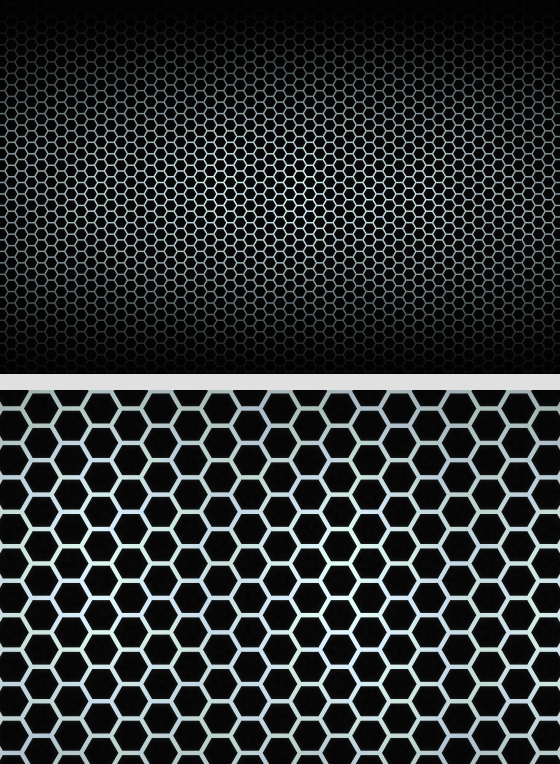
Top, the full canvas; bottom, a detail of the centre.
A Shadertoy shader for this pattern:

```glsl
// Glowing steel honeycomb mesh on black, lit from the middle and fading to the rim.

vec2 randomGradient(vec2 cell) {
    float angle = 6.2832 * fract(sin(dot(cell, vec2(127.1, 311.7))) * 4375.85);
    return vec2(cos(angle), sin(angle));
}

float gradientNoise(vec2 p) {
    vec2 i = floor(p), f = p - i;
    vec2 u = f * f * f * (f * (f * 6.0 - 15.0) + 10.0);
    vec2 e = vec2(1.0, 0.0);
    float low  = mix(dot(randomGradient(i), f),
                     dot(randomGradient(i + e.xy), f - e.xy), u.x);
    float high = mix(dot(randomGradient(i + e.yx), f - e.yx),
                     dot(randomGradient(i + e.xx), f - e.xx), u.x);
    return mix(low, high, u.y);
}

// Distance to the nearest wall of flat-topped hexagons of the given height.
float hexWallDistance(vec2 p, float height) {
    vec2 pitch = vec2(sqrt(3.0), 1.0) * height;
    vec2 a = mod(p + 0.5 * pitch, pitch) - 0.5 * pitch;
    vec2 b = mod(p, pitch) - 0.5 * pitch;
    vec2 q = abs(dot(a, a) < dot(b, b) ? a : b);
    return 0.5 * height - max(q.y, dot(q, vec2(0.866, 0.5)));
}

void mainImage(out vec4 fragColor, in vec2 fragCoord) {
    vec2 p = (fragCoord - 0.5 * iResolution.xy) / iResolution.y;
    float pixel = 1.0 / iResolution.y;

    // Thin wall with a faint soft edge
    float d = hexWallDistance(p + vec2(0.0, 0.0033), 0.0307);
    float wall = clamp(0.5 + (0.0020 - d) / pixel, 0.0, 1.0);
    float halo = 0.10 * exp(-d * d / 0.00001);

    // Broad light: strong vertical falloff, gentle sideways falloff
    float y = p.y + 0.02;
    float light = pow(max(cos(3.1416 * y), 0.0), 1.5) * exp(-0.8 * p.x * p.x);
    light = 0.02 + 0.98 * light;
    light *= 1.0 + 0.12 * gradientNoise(p * vec2(9.0, 5.0));

    // Metal tint drifts between pale green and pale blue
    float drift = smoothstep(-0.4, 0.4, gradientNoise(p * 24.0 + 7.0));
    vec3 metal = mix(vec3(0.85, 0.95, 0.92), vec3(0.84, 0.92, 0.98), drift);

    // Cell floor with a trace of grain
    float grain = gradientNoise(p * 230.0);
    vec3 color = vec3(0.008 + 0.018 * light * (1.0 + grain));
    color = mix(color, metal * light, max(wall, halo));

    fragColor = vec4(color, 1.0);
}
```
